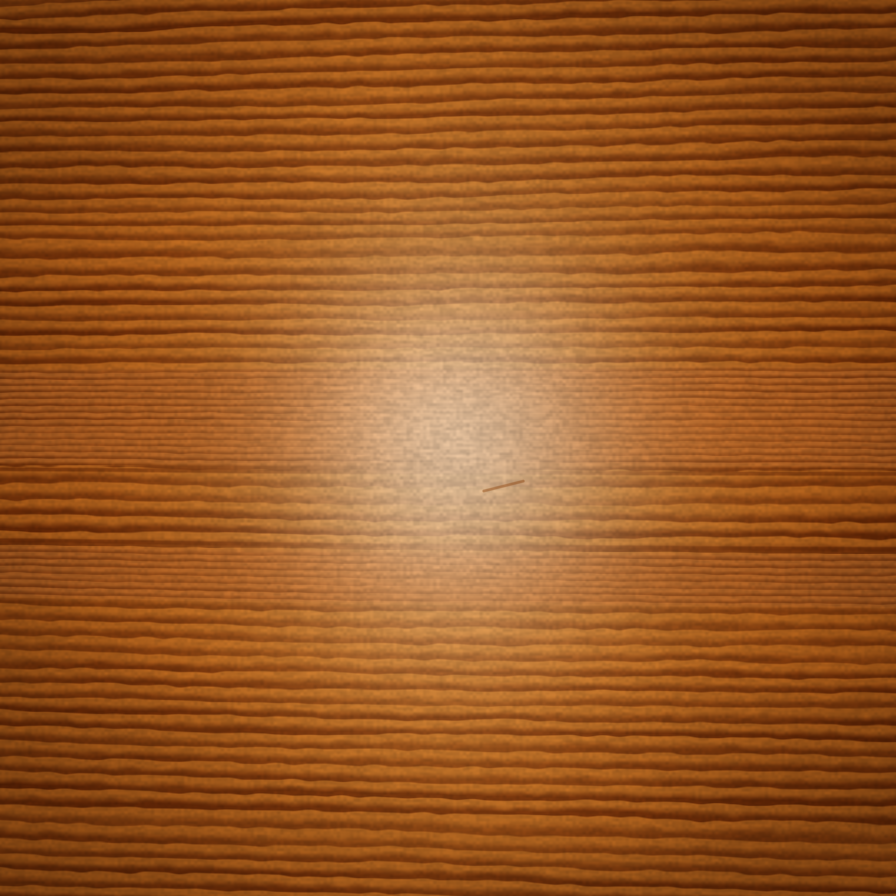
A WebGL 2 fragment shader for this texture:

```glsl
#version 300 es
precision highp float;
// Varnished softwood board: horizontal growth rings whose spacing tightens in
// two narrow bands, drawn from one ring-count function with noisy warping,
// then lit by a soft central reflection that washes out the grain.

#define RING_DENSITY 57.0   // rings per canvas height in the open grain
#define BAND_A vec2(0.413, 0.522)
#define BAND_B vec2(0.613, 0.674)
#define BAND_EXTRA vec2(78.0, 66.0)   // added density in each tight band
#define FAN 0.05            // how far the rings spread toward the right
#define SPECKLE 0.10
#define SHINE_CENTER vec2(0.51, 0.505)
#define SHINE_SIZE vec2(0.165, 0.185)
#define HALO_SIZE vec2(0.30, 0.43)

uniform vec2 u_resolution;
out vec4 fragColor;

const vec3 EARLY_EDGE = vec3(0.64, 0.335, 0.085);
const vec3 EARLY_LIT  = vec3(0.77, 0.49, 0.19);
const vec3 LATE_EDGE  = vec3(0.37, 0.135, 0.015);
const vec3 LATE_LIT   = vec3(0.58, 0.30, 0.09);
const vec3 TIGHT_TINT = vec3(0.62, 0.34, 0.14);
const vec3 SHINE      = vec3(0.88, 0.775, 0.66);

float hash(vec2 p) {
    vec3 q = fract(vec3(p.xyx) * 0.1031);
    q += dot(q, q.yzx + 33.33);
    return fract((q.x + q.y) * q.z);
}

float noise(vec2 p) {
    vec2 i = floor(p), f = fract(p);
    f = f * f * (3.0 - 2.0 * f);
    return mix(mix(hash(i), hash(i + vec2(1, 0)), f.x),
               mix(hash(i + vec2(0, 1)), hash(i + vec2(1, 1)), f.x), f.y);
}

// Rings passed between the top edge and depth s
float ringCount(float s) {
    float extraA = BAND_EXTRA.x * (clamp(s, BAND_A.x, BAND_A.y) - BAND_A.x);
    float extraB = BAND_EXTRA.y * (clamp(s, BAND_B.x, BAND_B.y) - BAND_B.x);
    return RING_DENSITY * s + extraA + extraB + 0.7 * noise(vec2(s * 19.0, 4.5));
}

float inBand(float s, vec2 band) {
    return smoothstep(band.x - 0.004, band.x + 0.006, s)
         * (1.0 - smoothstep(band.y - 0.006, band.y + 0.004, s));
}

float segment(vec2 p, vec2 a, vec2 b) {
    vec2 ab = b - a;
    return length(p - a - ab * clamp(dot(p - a, ab) / dot(ab, ab), 0.0, 1.0));
}

void main() {
    vec2 uv = gl_FragCoord.xy / u_resolution;
    float depth = 1.0 - uv.y;
    float s = depth + FAN * (0.46 - depth) * (uv.x - 0.5)
            + 0.006 * (noise(vec2(uv.x * 2.5, depth * 5.0)) - 0.5);
    float tight = max(inBand(s, BAND_A), inBand(s, BAND_B));

    // Rings: slow darkening into latewood, then a quick return to pale wood
    float phase = ringCount(s) + 0.22 * noise(vec2(uv.x * 9.0, s * 45.0))
                + 0.16 * noise(vec2(uv.x * 55.0, s * 110.0));
    float soft = clamp(fwidth(phase), 0.05, 0.35);
    float f = fract(phase);
    float ring = smoothstep(0.20, 0.80, f) * (1.0 - smoothstep(0.92 - soft, 1.0, f));
    float strength = mix(0.72, 1.08, hash(vec2(floor(phase), 7.0)));
    strength *= mix(0.8, 1.1, noise(vec2(uv.x * 6.0, s * 70.0)));
    strength *= mix(1.0, 0.62, tight);

    // Warm halo and pale reflection
    vec2 d = uv - SHINE_CENTER;
    vec2 h = d / HALO_SIZE, c = d / SHINE_SIZE;
    float halo = exp(-dot(h, h));
    float core = exp(-dot(c, c));

    vec3 early = mix(EARLY_EDGE, EARLY_LIT, halo);
    early = mix(early, TIGHT_TINT * (1.0 + 0.2 * halo), 0.6 * tight);
    vec3 late = mix(LATE_EDGE, LATE_LIT, halo);
    vec3 color = mix(early, late, clamp(ring * strength, 0.0, 1.0));

    // Strong dark seams beside the tight bands
    float seamA = smoothstep(0.0035, 0.0008, abs(s - BAND_A.y - 0.005));
    float seamB = smoothstep(0.0035, 0.0008, abs(s - BAND_B.x + 0.005));
    color = mix(color, late, 0.65 * max(seamA, seamB));
    color = mix(color, SHINE, 0.84 * core);

    // Fibres, pores and broad tonal drift
    float fibre = noise(uv * vec2(90.0, 330.0)) - 0.5;
    float pores = noise(uv * 270.0 + 31.0) - 0.5;
    float drift = noise(uv * vec2(5.0, 11.0) + 9.0) - 0.5;
    color *= 1.0 + SPECKLE * (fibre + 1.1 * pores + 0.7 * drift);

    // Short scratch under the reflection
    float scratch = segment(uv, vec2(0.540, 0.452), vec2(0.584, 0.463));
    color = mix(color, late, 0.5 * smoothstep(0.0025, 0.0005, scratch));

    // Falloff toward the corners
    color *= 1.0 - 0.22 * smoothstep(0.35, 0.72, length(d));
    fragColor = vec4(clamp(color, 0.0, 1.0), 1.0);
}
```
